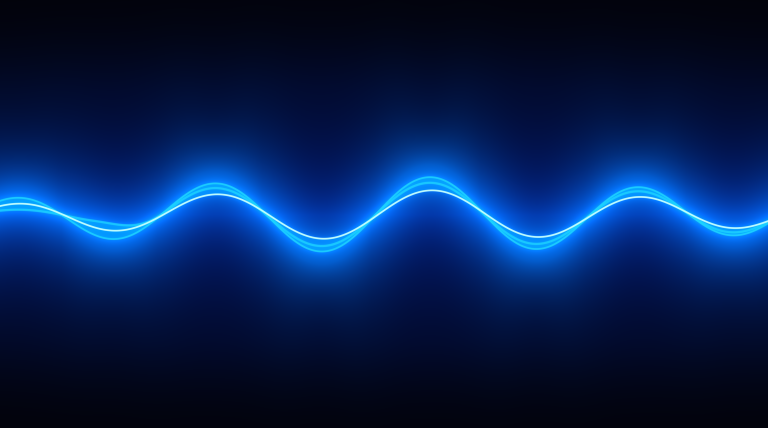
A Shadertoy shader for this background:

```glsl
// Glowing ribbon of braided neon sine strands across a deep blue field.

const float PI = 3.14159265;
const float MID_LINE = 0.498;       // resting height of the wave
const float AMPLITUDE = 0.0885;     // tallest swing, in canvas heights
const float ENVELOPE = 3.2;         // how fast the swing fades sideways
const float INNER_SWING = 0.65;     // swing of the white strand
const float MIDDLE_SWING = 0.85;    // swing of the strand between
const float INNER_LAG = 0.02;       // phase lag of the white strand
const float STRAND_WIDTH = 0.0018;  // half width of a strand
const float HAZE_REACH = 0.30;
const float GLOW_REACH = 0.06;

const vec3 BASE_COLOR = vec3(0.006, 0.003, 0.012);
const vec3 HAZE_COLOR = vec3(0.004, 0.105, 0.47);
const vec3 GLOW_COLOR = vec3(0.004, 0.38, 0.62);
const vec3 RIBBON_COLOR = vec3(0.01, 0.60, 0.97);
const vec3 CYAN_COLOR = vec3(0.12, 0.83, 0.97);
const vec3 WHITE_COLOR = vec3(0.78, 1.0, 0.98);

// Wave offset from the middle line; the phase runs faster near both ends.
float wave(float x, float lag) {
    float u = x - 0.49;
    float phase = 3.507 + 7.0 * u + 2.0 * u * u * u - lag;
    float v = u - 0.03;
    return AMPLITUDE * exp(-ENVELOPE * v * v) * cos(PI * phase);
}

// Heights of the outer, middle and inner strands.
vec3 strandHeights(float x) {
    float middle = mix(0.30, MIDDLE_SWING, smoothstep(0.12, 0.24, x));
    float full = wave(x, 0.0);
    return MID_LINE + vec3(full, full * middle, wave(x, INNER_LAG) * INNER_SWING);
}

// Coverage of a smooth line at distance d.
float line(float d, float halfWidth, float pixel) {
    return 1.0 - smoothstep(halfWidth - pixel * 0.6, halfWidth + pixel * 0.8, d);
}

void mainImage(out vec4 fragColor, in vec2 fragCoord) {
    vec2 p = fragCoord / iResolution.xy;
    float aspect = iResolution.x / iResolution.y;
    float pixel = 1.0 / iResolution.y;

    // Distances to the strands, corrected for their slope
    const float STEP = 0.001;
    vec3 heights = strandHeights(p.x);
    vec3 slope = (strandHeights(p.x + STEP) - heights) / (STEP * aspect);
    vec3 dist = abs(p.y - heights) / sqrt(1.0 + slope * slope);

    // Ribbon spanned by the strands
    float low = min(heights.x, min(heights.y, heights.z));
    float high = max(heights.x, max(heights.y, heights.z));
    float outside = max(low - p.y, p.y - high) / sqrt(1.0 + slope.x * slope.x);
    float inside = 1.0 - smoothstep(-pixel, pixel, outside);

    // Wide haze, dimmer at the top, bottom and corners
    float fromMiddle = abs(p.y - MID_LINE);
    float side = abs(p.x - 0.5);
    float vignette = 1.0 - 0.55 * smoothstep(0.28, 0.52, fromMiddle);
    vignette *= 1.0 - 0.9 * side * side * smoothstep(0.05, 0.4, fromMiddle);
    vec3 color = BASE_COLOR + HAZE_COLOR * exp(-fromMiddle / HAZE_REACH) * vignette;

    // Close glow, stronger on the outside of each bend
    float swing = heights.x - MID_LINE;
    float bend = clamp(swing / AMPLITUDE, -1.0, 1.0);
    float outward = bend * clamp((p.y - heights.x) / 0.03, -1.0, 1.0);
    color += GLOW_COLOR * exp(-max(outside, 0.0) / GLOW_REACH) * (1.0 + 0.22 * outward);

    // Translucent ribbon, brightest between the outer and middle strands
    float bandLow = min(heights.x, heights.y);
    float bandHigh = max(heights.x, heights.y);
    float band = smoothstep(-pixel, pixel, p.y - bandLow)
               * smoothstep(-pixel, pixel, bandHigh - p.y);
    color = mix(color, RIBBON_COLOR, inside * 0.45 + band * 0.25);

    // Soft halos, then the strands themselves
    vec3 halo = exp(-dist / 0.006);
    color += CYAN_COLOR * dot(halo, vec3(0.10, 0.12, 0.10));
    color = mix(color, CYAN_COLOR, 0.85 * line(dist.x, STRAND_WIDTH, pixel));
    color = mix(color, CYAN_COLOR, 0.75 * line(dist.y, STRAND_WIDTH * 1.3, pixel));
    color = mix(color, WHITE_COLOR, 0.95 * line(dist.z, STRAND_WIDTH, pixel));

    fragColor = vec4(clamp(color, 0.0, 1.0), 1.0);
}
```
